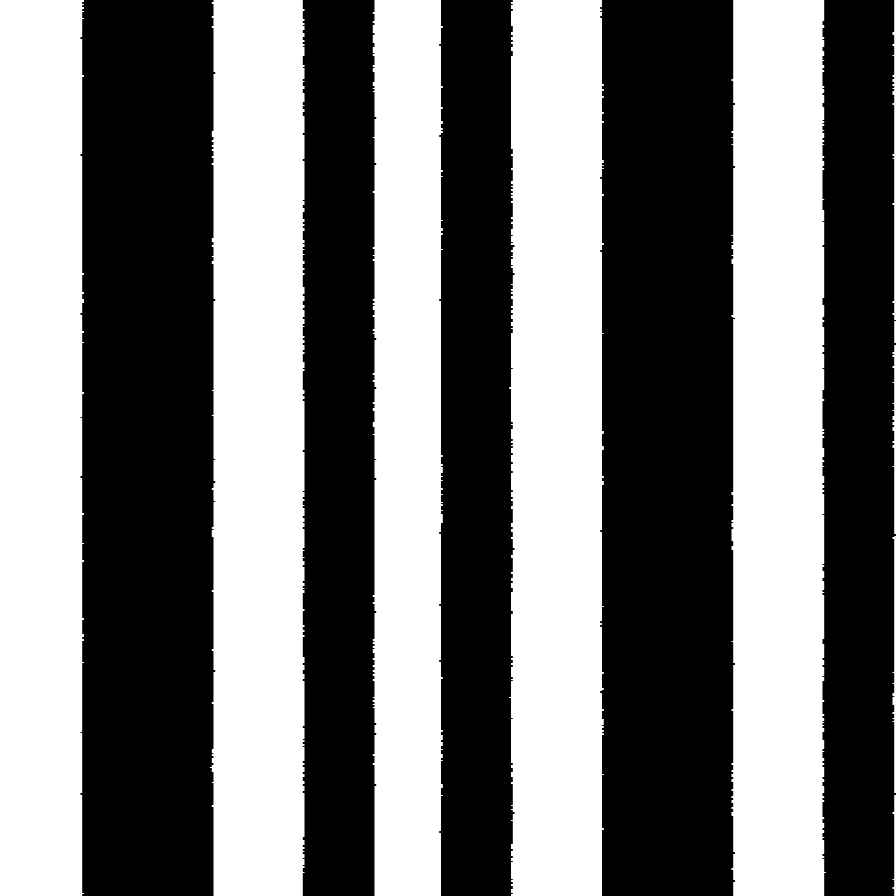
Give the GLSL for this pattern, as a Shadertoy shader.

```glsl
// Vertical black bars on white: a wide bar flanked by two thin ones, repeated across.
// Each bar is a pair of edges, and every edge wanders by layered sines plus
// per-row grain, snapped to a fine grid so that it breaks into small nicks.

#define PERIOD       0.5801   // distance between wide bars
#define WIDE_CENTER  0.1650   // centre of the first wide bar
#define WIDE_HALF    0.0730   // half width of a wide bar
#define THIN_OFFSET  0.2133   // thin bar centre, measured from the wide one
#define THIN_HALF    0.0393   // half width of a thin bar
#define GRID         512.0    // nick cells per canvas height
#define WANDER       0.36     // slow edge drift, in cells
#define GRAIN        0.50     // random edge shift per row, in cells
#define NICK_CHANCE  0.05     // share of rows with a stronger nick
#define INK          vec3(0.0)
#define PAPER        vec3(1.0)

float hash(vec2 p) {
    vec3 q = fract(vec3(p.xyx) * 0.1031);
    q += dot(q, q.yzx + 33.33);
    return fract((q.x + q.y) * q.z);
}

// Slow drift along an edge, roughly -1 to 1
float drift(float y, float seed) {
    float sum = 0.0, amplitude = 0.5, frequency = 19.0;
    for (int i = 0; i < 4; i++) {
        sum += amplitude * sin(frequency * y + seed * (1.7 + float(i)));
        amplitude *= 0.75;
        frequency *= 2.3;
    }
    return sum;
}

// Horizontal position of a worn edge at height y
float roughEdge(float x, float y) {
    float seed = floor(x * 97.0) + 200.0;
    float row = floor(y * GRID);
    float shift = WANDER * drift(y, seed);
    shift += GRAIN * (hash(vec2(row, seed)) - 0.5);
    float nick = step(hash(vec2(row, seed + 41.0)), NICK_CHANCE);
    shift += nick * (hash(vec2(row, seed + 83.0)) - 0.5) * 2.0;
    return floor(x * GRID + shift + 0.5) / GRID;
}

void mainImage(out vec4 fragColor, in vec2 fragCoord) {
    vec2 uv = fragCoord / iResolution.y;
    float softness = 0.6 / iResolution.y;

    // Nearest group of three bars
    float group = floor((uv.x - WIDE_CENTER) / PERIOD + 0.5);
    float groupCenter = WIDE_CENTER + group * PERIOD;

    // Thin, wide, thin
    float coverage = 0.0;
    for (int i = -1; i <= 1; i++) {
        float center = groupCenter + float(i) * THIN_OFFSET;
        float halfWidth = i == 0 ? WIDE_HALF : THIN_HALF;
        float left = roughEdge(center - halfWidth, uv.y);
        float right = roughEdge(center + halfWidth, uv.y);
        float inside = min(uv.x - left, right - uv.x);
        coverage = max(coverage, smoothstep(-softness, softness, inside));
    }

    fragColor = vec4(mix(PAPER, INK, coverage), 1.0);
}
```
